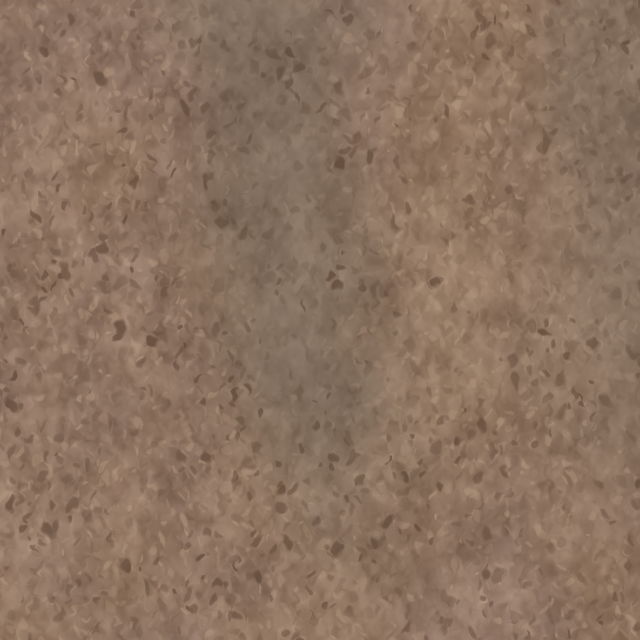
Give the GLSL for this texture, as a Shadertoy shader.

```glsl
const vec3 WARM_BROWN = vec3(0.568, 0.460, 0.376);
const vec3 ROSE_BROWN = vec3(0.566, 0.462, 0.400);
const vec3 GREY_BROWN = vec3(0.500, 0.428, 0.366);
const vec3 DARK_CHIP = vec3(0.370, 0.278, 0.216);
const vec3 LIGHT_CHIP = vec3(0.720, 0.612, 0.515);
const float DARK_CELLS = 40.0;
const float SMALL_DARK_CELLS = 62.0;
const float LIGHT_CELLS = 46.0;
const float SMALL_LIGHT_CELLS = 74.0;
const float WARP_SCALE = 95.0;
const float WARP_AMOUNT = 0.009;
const float BROAD_CONTRAST = 0.13;
const float MOTTLE_CONTRAST = 0.085;
const float GRAIN_CONTRAST = 0.035;
const float CHIP_SOFTNESS = 0.38;

float hash(vec2 p) {
    vec3 q = fract(p.xyx * vec3(0.1031, 0.1030, 0.0973));
    q += dot(q, q.yzx + 33.33);
    return fract((q.x + q.y) * q.z);
}

float noise(vec2 p) {
    vec2 i = floor(p), f = fract(p);
    f = f * f * (3.0 - 2.0 * f);
    return mix(mix(hash(i), hash(i + vec2(1, 0)), f.x),
               mix(hash(i + vec2(0, 1)), hash(i + vec2(1, 1)), f.x), f.y);
}

float fbm(vec2 p) {
    float sum = 0.0, weight = 0.5;
    for (int i = 0; i < 4; i++) {
        sum += weight * noise(p);
        p = p * 2.03 + 17.3;
        weight *= 0.5;
    }
    return sum / 0.9375;
}

// Strongest of the scattered, mostly upright chips around p
float chips(vec2 p, float cells, float share, float seed) {
    vec2 g = p * cells, home = floor(g);
    float cover = 0.0;
    for (int y = -1; y <= 1; y++)
    for (int x = -1; x <= 1; x++) {
        vec2 cell = home + vec2(x, y), key = cell + seed;
        if (hash(key + 11.7) > share) continue;
        vec2 centre = cell + vec2(hash(key + 23.1), hash(key + 37.9));
        float angle = (hash(key + 41.3) - 0.5) * 1.8;
        float c = cos(angle), s = sin(angle);
        vec2 q = mat2(c, s, -s, c) * (g - centre);
        vec2 radii = vec2(mix(0.15, 0.32, hash(key + 53.9)),
                          mix(0.24, 0.55, hash(key + 67.1)));
        float d = length(q / radii);
        float strength = mix(0.18, 0.9, pow(hash(key + 79.7), 1.8));
        float mask = 1.0 - smoothstep(1.0 - CHIP_SOFTNESS, 1.0 + CHIP_SOFTNESS, d);
        cover = max(cover, strength * mask);
    }
    return cover;
}

// Broad warm and rosy patches crossed by a leaning grey band
vec3 ground(vec2 p, out float grey) {
    float patches = fbm(p * vec2(4.0, 3.0) + 4.0);
    vec3 tone = mix(WARM_BROWN, ROSE_BROWN, smoothstep(0.25, 0.75, patches));
    float wander = (fbm(p * 5.0 + 31.0) - 0.5) * 0.18;
    float band = p.x - mix(0.55, 0.41, p.y) + wander;
    float middle = exp(-band * band / 0.019) * smoothstep(-0.1, 0.45, p.y);
    float side = smoothstep(0.70, 1.0, p.x + wander) * smoothstep(0.05, 0.5, p.y);
    grey = clamp(middle + 0.75 * side, 0.0, 1.0);
    return mix(tone, GREY_BROWN, 0.9 * grey);
}

void mainImage(out vec4 fragColor, in vec2 fragCoord) {
    vec2 p = fragCoord / iResolution.xy;
    float grey;
    vec3 color = ground(p, grey);

    // Cloudy light and shade over several chips
    float clouds = fbm(p * vec2(15.0, 12.0) + 143.0) - 0.5;
    color += BROAD_CONTRAST * clouds * vec3(1.0, 0.94, 0.86);

    // Ragged chip outlines
    vec2 warp = vec2(noise(p * WARP_SCALE), noise(p * WARP_SCALE + 57.0)) - 0.5;
    vec2 q = p + WARP_AMOUNT * warp;

    // Blurred mottling and fine grain
    float mottle = noise(q * vec2(72.0, 54.0) + 9.0) - 0.5;
    float grain = noise(q * vec2(170.0, 130.0) + 83.0) - 0.5;
    float calm = 1.0 - 0.4 * grey;
    color += calm * (MOTTLE_CONTRAST * mottle + GRAIN_CONTRAST * grain);

    // Pale chips, fewer in the grey areas
    float light = max(chips(q, LIGHT_CELLS, 0.38, 101.0),
                      0.9 * chips(q, SMALL_LIGHT_CELLS, 0.35, 211.0));
    color = mix(color, LIGHT_CHIP, 0.62 * light * (1.0 - 0.65 * grey));

    // Dark chips, gathered in loose clusters
    float cluster = mix(0.45, 1.0, smoothstep(0.3, 0.62, fbm(p * 9.0 + 71.0)));
    float dark = max(chips(q, DARK_CELLS, 0.44, 307.0),
                     0.9 * chips(q, SMALL_DARK_CELLS, 0.34, 401.0));
    color = mix(color, DARK_CHIP, 0.82 * dark * cluster);

    fragColor = vec4(color, 1.0);
}
```
